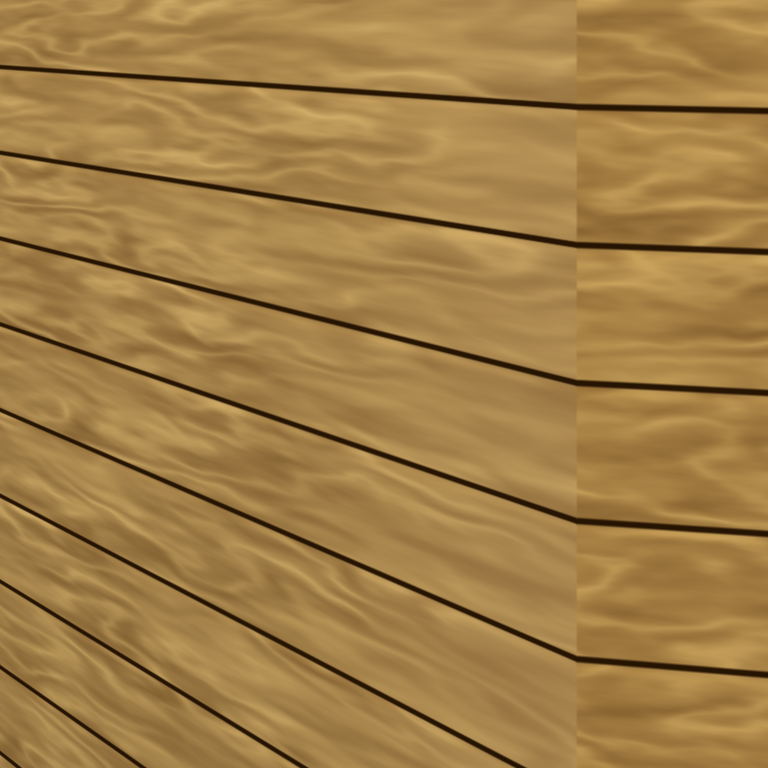
A WebGL 1 fragment shader for this texture:

```glsl
precision highp float;
// Wooden cladding on two walls that meet at a vertical corner.
// Each wall maps to plank coordinates whose spacing grows in perspective;
// the grain is contour rings and streaks made from layered, warped sines.

uniform vec2 u_resolution;

#define CORNER 0.751       // horizontal position of the corner
#define GAP 0.021          // half width of a gap, in plank heights
#define OBLIQUE 1.3        // lengthening of the left wall's grain
#define RINGS 1.15         // strength of the ring contours
#define GRAIN_CONTRAST 0.17
#define STREAK_CONTRAST 0.19
#define PLANK_VARIATION 0.09
#define DARK_WOOD vec3(0.49, 0.35, 0.17)
#define LIGHT_WOOD vec3(0.80, 0.66, 0.395)
#define GAP_COLOR vec3(0.15, 0.08, 0.01)
#define HAZE_COLOR vec3(0.70, 0.56, 0.35)

float hash(vec2 p) {
  return fract(sin(dot(p, vec2(12.99, 78.23))) * 4375.85);
}

// Sum of rotated sines, roughly in -1..1.
float waves(vec2 p) {
  float sum = 0.0;
  float amplitude = 0.5;
  for (int i = 0; i < 5; i++) {
    sum += amplitude * sin(p.x + 1.7 * sin(p.y));
    p = mat2(1.2, 1.3, -1.3, 1.2) * p + 2.3;
    amplitude *= 0.47;
  }
  return sum;
}

// Wood colour; one plank is one unit tall.
vec3 wood(float along, float across, vec2 id) {
  vec2 seed = 40.0 * vec2(hash(id), hash(id + 7.3));
  float figure = waves(vec2(along * 1.7, across * 5.0) + seed);
  float patches = waves(vec2(along * 1.3, across * 3.2) + seed.yx + 9.0);
  float streaks = waves(vec2(along * 2.4, across * 15.0) + seed + 21.0);

  // Rings fade in and out to leave plainer areas.
  float ring = sin(6.2832 * (2.5 * across + RINGS * figure));
  float visible = smoothstep(-0.7, 0.6, patches);
  float vein = pow(0.5 + 0.5 * ring, 5.0);

  float tone = 0.55 + PLANK_VARIATION * (hash(id + 3.1) - 0.5);
  tone += GRAIN_CONTRAST * ring * mix(0.3, 0.8, visible);
  tone += STREAK_CONTRAST * (streaks + 0.8 * waves(seed.yx + vec2(along, across * 6.0)));
  tone += 0.13 * vein * visible;
  return mix(DARK_WOOD, LIGHT_WOOD, clamp(tone, -0.05, 1.1));
}

// Edges hold the first gap's depth from the top and the gap spacing.
vec3 wall(float x, float depth, vec2 startEdge, vec2 endEdge, float span, float side) {
  vec2 edge = mix(startEdge, endEdge, x);
  float row = (depth - edge.x) / edge.y;
  float across = fract(row);
  float along = x * span / edge.y;
  vec3 color = wood(along, across, vec2(floor(row), side));

  // Soft light lip under each gap, then the dark gap itself.
  color *= 1.0 + 0.06 * exp(-pow((across - 0.06) / 0.03, 2.0));
  float gapDistance = min(across, 1.0 - across) * edge.y;
  float halfWidth = GAP * edge.y;
  float pixel = 1.0 / u_resolution.y;
  float cover = smoothstep(halfWidth * 0.5, halfWidth * 1.3 + pixel, gapDistance);
  return mix(GAP_COLOR, color, cover);
}

void main() {
  vec2 uv = gl_FragCoord.xy / u_resolution;
  float depth = 1.0 - uv.y;

  // Left wall recedes to the left; right wall is almost face on.
  vec2 cornerEdge = vec2(0.1393, 0.1797);
  vec3 left = wall(uv.x / CORNER, depth, vec2(0.0872, 0.1116), cornerEdge,
                   CORNER * OBLIQUE, 1.0);
  vec3 right = wall((uv.x - CORNER) / (1.0 - CORNER), depth, cornerEdge,
                    vec2(0.1445, 0.1836), 1.0 - CORNER, 2.0);

  // Pale sheen near the corner, dimmer towards the lower left.
  float sheen = smoothstep(0.4, CORNER, uv.x) * smoothstep(0.3, 0.5, left.r);
  left = mix(left, HAZE_COLOR, 0.28 * sheen);
  left *= 1.0 - 0.08 * (1.0 - uv.x) * depth;
  right *= vec3(1.0, 0.985, 0.93);

  float blend = 1.0 / u_resolution.x + 0.001;
  vec3 color = mix(left, right, smoothstep(CORNER - blend, CORNER + blend, uv.x));
  gl_FragColor = vec4(color, 1.0);
}
```
